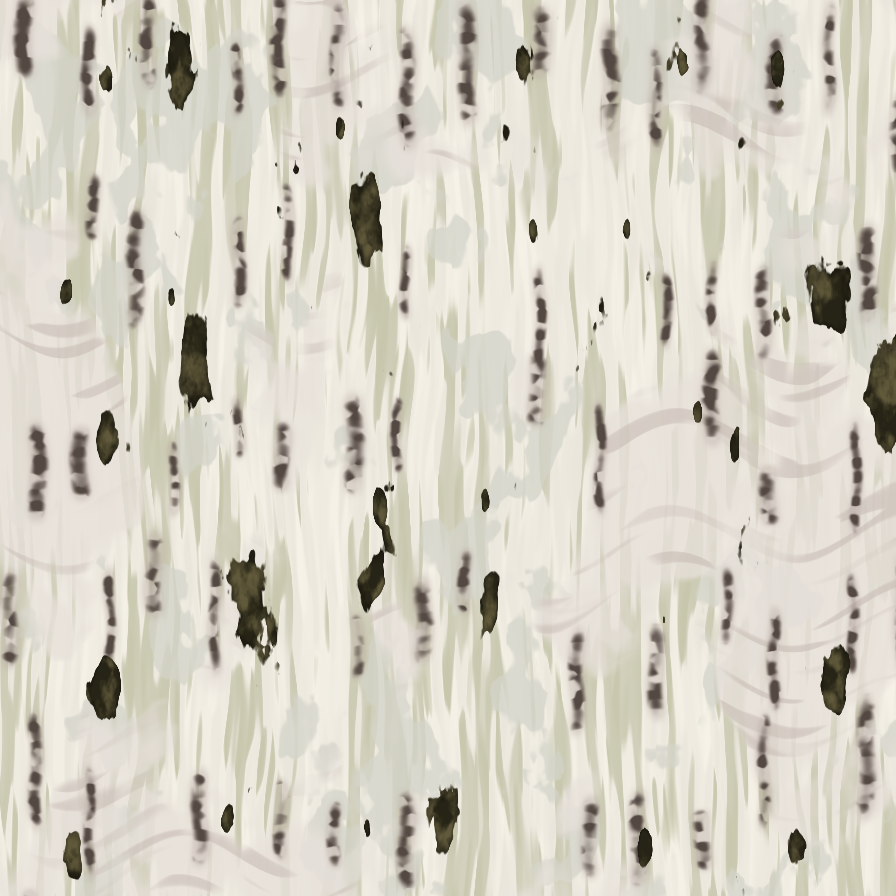
A WebGL 2 fragment shader for this texture:

```glsl
#version 300 es
precision highp float;
// Pale birch bark: cream wood with olive vertical grain and a rosy film,
// soft beaded chains of lenticels, and ragged holes showing dark inner bark.
// Smooth cellular noise gives the textures; jittered grids scatter the marks.

uniform vec2 u_resolution;
out vec4 fragColor;

vec3 hash3(vec2 c) {
    vec3 q = fract(c.xyx * vec3(0.1031, 0.1030, 0.0973));
    q += dot(q, q.yxz + 33.33);
    return fract((q.xxy + q.yzz) * q.zyx);
}

// Cellular noise: random values blended around jittered feature points.
float cellNoise(vec2 p) {
    vec2 cell = floor(p), f = p - cell;
    float total = 0.0, weights = 0.0;
    for (int j = -1; j <= 1; j++)
    for (int i = -1; i <= 1; i++) {
        vec2 g = vec2(i, j);
        vec3 h = hash3(cell + g);
        float w = 1.0 - smoothstep(0.0, 1.4, length(g + h.xy - f));
        w = w * w * w * w + 1e-5;
        total += w * h.z;
        weights += w;
    }
    return total / weights;
}

float layeredNoise(vec2 p) {
    float sum = 0.0, amp = 0.53;
    for (int k = 0; k < 4; k++) {
        sum += amp * cellNoise(p);
        p = p * 2.03 + vec2(17.3, 9.1);
        amp *= 0.5;
    }
    return sum;
}

// Strength of the nearest vertical lenticel chain, 0 to 1.
float lenticelChains(vec2 p) {
    vec2 size = vec2(0.07, 0.2), cell = floor(p / size);
    float strength = 0.0;
    for (int j = -1; j <= 1; j++)
    for (int i = -1; i <= 1; i++) {
        vec2 id = cell + vec2(i, j);
        vec3 h = hash3(id + 17.0);
        vec2 d = p - (id + 0.15 + 0.7 * h.xy) * size;
        d.x += 0.002 * sin(d.y * 70.0 + h.x * 6.28);
        float reach = mix(0.025, 0.085, h.z);
        float width = mix(0.006, 0.011, fract(h.z * 7.0));
        float ends = 1.0 - smoothstep(0.55, 1.0, abs(d.y) / reach);
        strength = max(strength, step(0.25, h.z) * ends * exp(-d.x * d.x / (width * width)));
    }
    return strength;
}

// Height of scattered upright ellipses: 1 at a centre, falling outwards.
float holeField(vec2 p) {
    vec2 size = vec2(0.16, 0.2), cell = floor(p / size);
    float field = -0.2;
    for (int j = -1; j <= 1; j++)
    for (int i = -1; i <= 1; i++) {
        vec2 id = cell + vec2(i, j);
        vec3 h = hash3(id + 71.0);
        vec2 d = p - (id + 0.1 + 0.8 * h.xy) * size;
        vec2 radius = vec2(0.034, 0.085) * mix(0.25, 1.0, h.z * h.z);
        field = max(field, 1.0 - length(d / radius));
    }
    return field;
}

void main() {
    vec2 p = gl_FragCoord.xy / u_resolution;

    // Cream wood with tapering vertical grain
    vec2 q = p + vec2(0.004 * sin(p.y * 11.0 + p.x * 7.0) + 0.002 * sin(p.y * 29.0 + p.x * 40.0), 0.0);
    float grain = cellNoise(q * vec2(85.0, 7.0));
    float fine = cellNoise(q * vec2(170.0, 15.0) + 5.0);
    vec3 color = vec3(0.94, 0.925, 0.885) + 0.05 * (fine - 0.5);
    float streak = smoothstep(0.51, 0.64, 0.6 * grain + 0.4 * fine);
    color = mix(color, mix(vec3(0.84, 0.83, 0.76), vec3(0.76, 0.76, 0.65), fine), streak * 0.9);

    // Grey chips and rosy film with faint cross wrinkles
    float chip = smoothstep(0.62, 0.66, layeredNoise(p * vec2(13.0, 9.0) + 40.0));
    color = mix(color, vec3(0.83, 0.83, 0.79), chip * 0.75);
    float film = smoothstep(0.5, 0.62, layeredNoise(p * vec2(7.0, 5.0) + 8.0));
    color = mix(color, vec3(0.905, 0.88, 0.855), film * 0.8);
    float wrinkle = smoothstep(0.72, 0.9, cellNoise(vec2(p.x * 11.0, p.y * 75.0 + 2.0 * sin(p.x * 23.0))));
    color = mix(color, vec3(0.76, 0.71, 0.68), wrinkle * film * 0.5);

    // Blurred lenticel chains: pink halo, then dark beads
    float chain = lenticelChains(p);
    float beads = cellNoise(p * vec2(75.0, 110.0));
    color = mix(color, vec3(0.72, 0.66, 0.63), 0.35 * smoothstep(0.0, 0.6, chain));
    float bead = smoothstep(0.3, 1.12, chain * (0.3 + 1.2 * beads));
    color = mix(color, vec3(0.33, 0.285, 0.26), bead);

    // Sharp ragged holes with mottled olive inner bark and darker rims
    float ragged = holeField(p) + 1.6 * (layeredNoise(p * vec2(38.0, 16.0) + 90.0) - 0.5);
    float mottle = layeredNoise(p * vec2(60.0, 35.0) + 3.0);
    vec3 inner = mix(vec3(0.15, 0.14, 0.085), vec3(0.38, 0.35, 0.23), smoothstep(0.3, 0.75, mottle));
    inner *= mix(0.75, 1.0, smoothstep(0.38, 0.65, ragged));
    color = mix(color, inner, smoothstep(0.32, 0.4, ragged));

    fragColor = vec4(color, 1.0);
}
```
